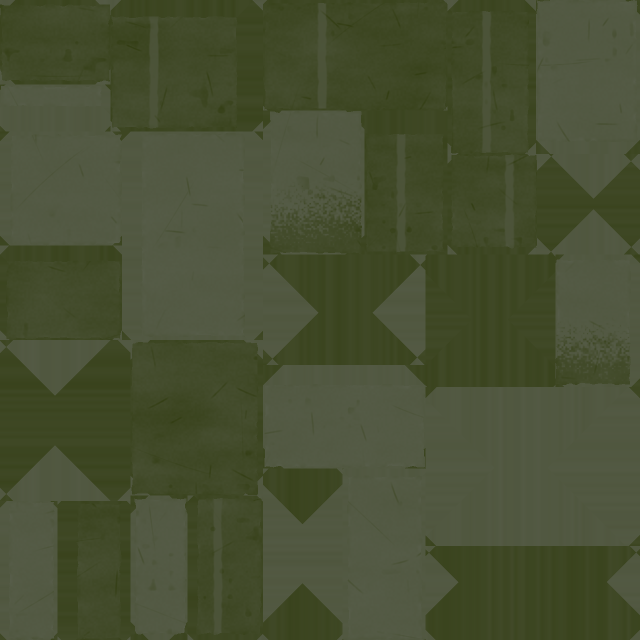
Reproduce this texture procedurally as a WebGL 1 fragment shader.

```glsl
precision highp float;
// Worn olive paint atlas: the canvas is split at random into rectangles, each holding
// a light or dark scuffed panel with streaked, mitred padding around it.
// Fades, pale strips, mottling, spots and scratches are layered on one tone value.
uniform vec2 u_resolution;

const vec3 DEEP_OLIVE = vec3(0.21, 0.25, 0.09);   // tone 0
const vec3 PALE_OLIVE = vec3(0.33, 0.355, 0.272); // tone 1
const float SEED = 23.0;
const float LIGHT_TONE = 0.96;
const float DARK_TONE = 0.36;
const float DARK_PADDING = 0.24;
const float FILLER_CHANCE = 0.2;
const float STRIP_CHANCE = 0.45;
const float FADE_CHANCE = 0.4;
const float STRIP_HALF_WIDTH = 0.008;
const float SCRATCH_DEPTH = 0.34;

float hash(vec2 p) {
  vec3 q = fract(p.xyx * 0.1031);
  q += dot(q, q.yzx + 33.33);
  return fract((q.x + q.y) * q.z);
}

float leafHash(float id, float salt) {
  return hash(vec2(id * 7.31 + SEED, salt * 13.7 + 2.0));
}

float noise(vec2 p) {
  vec2 i = floor(p), f = fract(p);
  f = f * f * (3.0 - 2.0 * f);
  return mix(mix(hash(i), hash(i + vec2(1, 0)), f.x),
             mix(hash(i + vec2(0, 1)), hash(i + vec2(1, 1)), f.x), f.y);
}

float fbm(vec2 p) {
  float sum = 0.0, amp = 0.533;
  for (int i = 0; i < 4; i++) {
    sum += amp * noise(p);
    p = p * 2.03 + 17.0;
    amp *= 0.5;
  }
  return sum;
}

// Slightly bent, tapered strokes, one per cell; width is in canvas units.
float scratches(vec2 p, float scale, float salt, float reach, float width) {
  float px = 0.8 / u_resolution.y, ink = 0.0;
  vec2 home = floor(p * scale);
  for (int y = -1; y <= 1; y++) for (int x = -1; x <= 1; x++) {
    vec2 cell = home + vec2(x, y), key = cell + salt;
    vec2 d = p * scale - cell - vec2(hash(key), hash(key + 41.0));
    float angle = 6.2832 * hash(key + 83.0);
    vec2 dir = vec2(cos(angle), sin(angle));
    float along = dot(d, dir);
    float bend = 0.3 * (hash(key + 7.0) - 0.5);
    float across = abs(dot(d, vec2(-dir.y, dir.x)) + bend * along * along) / scale;
    float len = reach * mix(0.25, 1.0, hash(key + 29.0));
    float line = 1.0 - smoothstep(max(width - px, 0.0), width + px, across);
    line *= 1.0 - smoothstep(len * 0.5, len, abs(along));
    ink = max(ink, line * smoothstep(0.25, 0.9, hash(key + 59.0)));
  }
  return ink;
}

// Returns tone in x and panel coverage in y.
vec2 layout(vec2 p, float mottle, float grain, float wobble) {
  // Random recursive split; siblings get opposite tones
  vec2 lo = vec2(0.0), hi = vec2(1.0);
  float id = 1.0, light = 0.0;
  for (int i = 0; i < 5; i++) {
    vec2 size = hi - lo;
    if (size.x * size.y < 0.085 && leafHash(id, 1.0) < 0.3) break;
    float cut = mix(0.34, 0.66, leafHash(id, 2.0));
    vec2 axis = size.x > size.y * 0.85 ? vec2(1, 0) : vec2(0, 1);
    vec2 split = mix(lo, hi, cut);
    float side = step(dot(split, axis), dot(p, axis));
    light = abs(side - step(0.5, leafHash(id, 3.0)));
    lo = mix(lo, split, axis * side);
    hi = mix(hi, split, axis * (1.0 - side));
    id = id * 2.0 + side;
  }

  // Panel box inside its leaf; filler leaves shrink to their mitred skeleton
  vec2 nearCorner = min(p - lo, hi - p);
  vec2 insetLo = vec2(leafHash(id, 4.0), leafHash(id, 5.0));
  vec2 insetHi = vec2(leafHash(id, 6.0), leafHash(id, 7.0));
  lo += 0.002 + 0.04 * pow(insetLo, vec2(4.0));
  hi -= 0.002 + 0.04 * pow(insetHi, vec2(4.0));
  vec2 halfSize = (hi - lo) * 0.5, q = p - (lo + hi) * 0.5;
  bool filler = leafHash(id, 8.0) < FILLER_CHANCE;
  if (filler) halfSize -= min(halfSize.x, halfSize.y);
  vec2 outside = abs(q) - halfSize;
  float edge = max(outside.x, outside.y) + 0.004 * (wobble - 0.5);

  if (filler || edge > 0.0) {
    bool sideways = outside.x > outside.y;
    if (filler && sideways && leafHash(id, 9.0) < 0.6) light = 1.0 - light;
    if (nearCorner.x + nearCorner.y < 0.035 * leafHash(id, 10.0)) light = 1.0 - light;
    float lane = sideways ? p.y : p.x;
    float streak = 0.6 * noise(vec2(lane * 170.0, id)) + 0.4 * noise(vec2(lane * 45.0, id));
    return vec2(mix(DARK_PADDING, 0.9, light) + (streak - 0.5) * mix(0.28, 0.16, light), 0.0);
  }

  vec2 uv = (p - lo) / (hi - lo);
  float darkTone = DARK_TONE + (mottle - 0.5) * 0.75 + (grain - 0.5) * 0.1;
  float tone = mix(darkTone, LIGHT_TONE + (mottle - 0.5) * 0.2 + (grain - 0.5) * 0.05, light);
  if (light > 0.5 && leafHash(id, 11.0) < FADE_CHANCE) {
    float wear = uv.y + (grain - 0.5) * 0.3 + (mottle - 0.5) * 0.25;
    tone = mix(darkTone, tone, smoothstep(0.12, 0.42, wear));
  }
  if (light < 0.5 && leafHash(id, 12.0) < STRIP_CHANCE) {
    float offset = abs(uv.x - mix(0.3, 0.7, leafHash(id, 13.0))) * (hi.x - lo.x);
    float strip = 1.0 - smoothstep(0.6, 1.0, offset / STRIP_HALF_WIDTH + 0.3 * (wobble - 0.5));
    tone = mix(tone, 0.78, strip * 0.85);
  }
  // Rubbed rim
  tone += (wobble - 0.55) * 0.3 * smoothstep(-0.008, 0.0, edge);
  return vec2(tone, 1.0);
}

void main() {
  vec2 p = gl_FragCoord.xy / u_resolution;
  float mottle = mix(fbm(p * 14.0), fbm(p * vec2(9.0, 38.0) + 60.0), 0.45);
  float grain = noise(p * 330.0);
  float wobble = noise(p * 110.0 + 9.0);

  // Supersampled layout
  vec2 surface = vec2(0.0);
  for (int y = 0; y < 2; y++) for (int x = 0; x < 2; x++) {
    vec2 jitter = (vec2(x, y) - 0.5) * 0.5 / u_resolution;
    surface += 0.25 * layout(p + jitter, mottle, grain, wobble);
  }

  // Damage on panels only
  float damage = 0.55 * scratches(p, 8.0, 11.0, 0.75, 0.0007);
  damage = max(damage, scratches(p, 17.0, 131.0, 0.45, 0.0012));
  float spots = smoothstep(0.76, 0.92, noise(p * 75.0 + 31.0)) * smoothstep(0.48, 0.7, fbm(p * 11.0 + 5.0));
  damage = max(damage, 0.8 * spots);
  float tone = surface.x - SCRATCH_DEPTH * damage * surface.y * (0.6 + 0.6 * wobble);
  gl_FragColor = vec4(mix(DEEP_OLIVE, PALE_OLIVE, clamp(tone, -0.3, 1.1)), 1.0);
}
```
